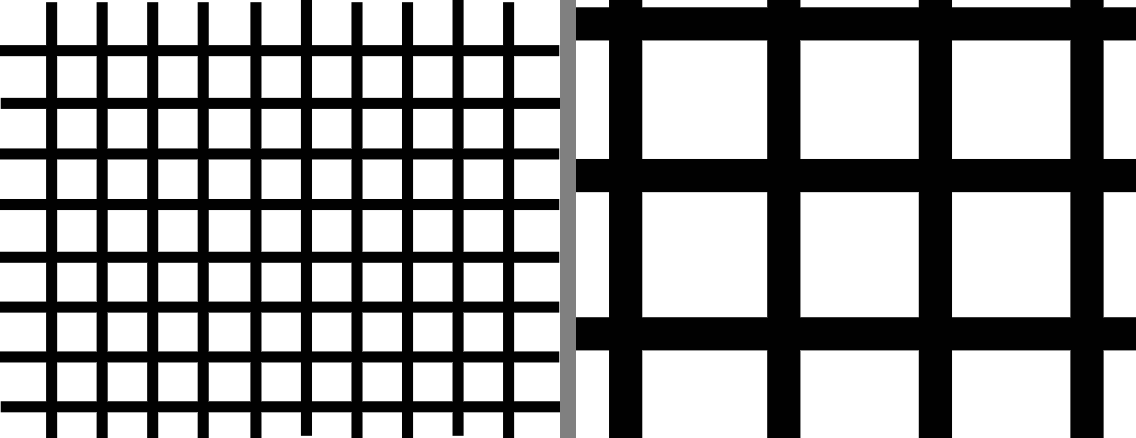
Left: the whole. Right: its middle third, enlarged.
Write a WebGL 2 fragment shader that draws this pattern.

```glsl
#version 300 es
precision highp float;
// Black bars crossing on white: a slightly uneven grid of ten columns and eight rows.

#define SHEET vec2(768.0, 602.0)   // design units across the canvas
#define COLUMNS 10
#define ROWS 8
#define FIRST vec2(70.8, 69.6)     // centre of the first column and row
#define PITCH vec2(69.3, 69.5)     // spacing of columns and rows
#define BAR_WIDTH 15.2
#define SLIP 3.0                   // extra gap where the spacing jumps
#define ROW_SHRINK 1.0             // tighter spacing of the lower rows
#define END_GAP vec2(1.0, 3.0)     // how far bars stop short of the border
#define PAPER vec3(1.0)
#define INK vec3(0.003)

uniform vec2 u_resolution;
out vec4 outColor;

// Smoothed coverage of the span from lo to hi, with an edge one pixel wide
float span(float x, float lo, float hi, float pixel) {
    float inside = min(x - lo, hi - x);
    return clamp(inside / pixel + 0.5, 0.0, 1.0);
}

// Column centres: even spacing with one jump before the fifth bar
float columnCentre(int i) {
    return FIRST.x + PITCH.x * float(i) + (i >= 4 ? SLIP : 0.0);
}

// Row centres from the top: two jumps, then a tighter spacing
float rowCentre(int j) {
    float jumps = (j >= 1 ? SLIP : 0.0) + (j >= 4 ? SLIP : 0.0);
    return FIRST.y + PITCH.y * float(j) + jumps - ROW_SHRINK * float(max(j - 4, 0));
}

void main() {
    // Design space with y running down from the top
    vec2 p = gl_FragCoord.xy / u_resolution * SHEET;
    p.y = SHEET.y - p.y;
    vec2 pixel = SHEET / u_resolution;
    float halfBar = 0.5 * BAR_WIDTH;
    float ink = 0.0;

    // Columns: most stop short of the top, a few of the bottom
    for (int i = 0; i < COLUMNS; i++) {
        float c = columnCentre(i);
        bool raised = i > 2 && i % 3 == 2;
        float top = raised ? -SLIP : END_GAP.y;
        float bottom = raised ? SHEET.y - END_GAP.y : SHEET.y + SLIP;
        float bar = span(p.x, c - halfBar, c + halfBar, pixel.x)
                  * span(p.y, top, bottom, pixel.y);
        ink = max(ink, bar);
    }

    // Rows: most stop short of the right border, a few of the left
    for (int j = 0; j < ROWS; j++) {
        float c = rowCentre(j);
        bool shifted = j % 6 == 1;
        float left = shifted ? END_GAP.x : -SLIP;
        float right = shifted ? SHEET.x + SLIP : SHEET.x - END_GAP.x;
        float bar = span(p.y, c - halfBar, c + halfBar, pixel.y)
                  * span(p.x, left, right, pixel.x);
        ink = max(ink, bar);
    }

    outColor = vec4(mix(PAPER, INK, ink), 1.0);
}
```
